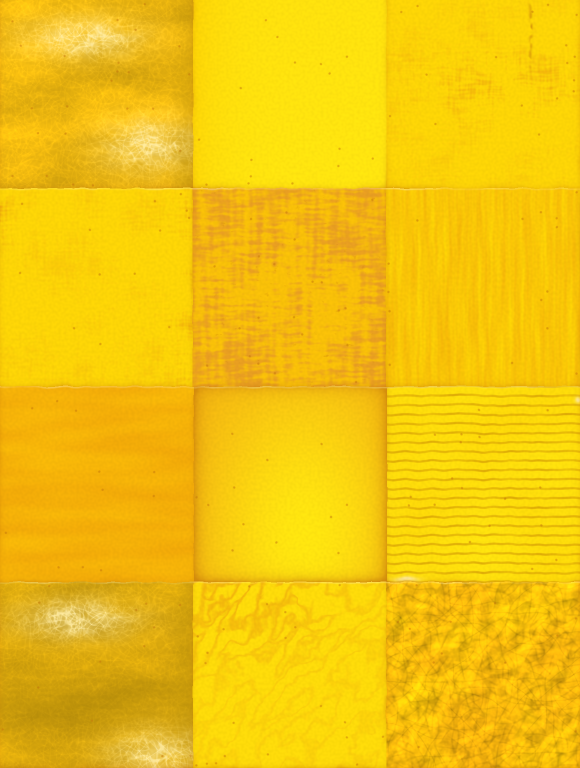
A WebGL 2 fragment shader for this pattern:

```glsl
#version 300 es
precision highp float;
// Three by four grid of yellow material swatches: foil, glaze, brushed, ribbed and crumpled.
uniform vec2 u_resolution;
out vec4 fragColor;

const vec3 LEMON = vec3(1.0, 0.90, 0.06);
const vec3 YELLOW = vec3(0.99, 0.835, 0.025);
const vec3 AMBER = vec3(0.975, 0.755, 0.03);
const vec3 OCHRE = vec3(0.93, 0.65, 0.05);
const vec3 OLIVE = vec3(0.80, 0.62, 0.04);
const vec3 RUST = vec3(0.76, 0.45, 0.04);
const vec3 CREAM = vec3(1.0, 0.93, 0.66);

float hash(vec2 p) {
  uvec2 q = uvec2(ivec2(p) + 4096) * uvec2(1597u, 3571u);
  uint n = (q.x ^ q.y) * 277803u;
  n = (n ^ (n >> 15)) * 739981u;
  return float((n ^ (n >> 13)) & 65535u) / 65535.0;
}
float corner(vec2 cell, vec2 offset) {
  float a = 6.2832 * hash(cell);
  return dot(vec2(cos(a), sin(a)), offset);
}
// Gradient noise, roughly -0.7 to 0.7
float noise(vec2 p) {
  vec2 i = floor(p), f = p - i, e = vec2(1, 0);
  vec2 u = f * f * f * (f * (f * 6.0 - 15.0) + 10.0);
  return mix(mix(corner(i, f), corner(i + e, f - e), u.x),
             mix(corner(i + e.yx, f - e.yx), corner(i + 1.0, f - 1.0), u.x), u.y);
}
float fbm(vec2 p) {
  float sum = 0.0, amp = 0.6;
  for (int i = 0; i < 4; i++) { sum += amp * noise(p); p = p * 2.03 + 17.3; amp *= 0.55; }
  return sum;
}
float blob(vec2 p, vec2 center, vec2 size) {
  vec2 d = (p - center) / size;
  return exp(-dot(d, d));
}
// Thin curved hairs crossing in several directions
float fibres(vec2 p, float scale, float seed) {
  float sum = 0.0;
  for (int i = 0; i < 4; i++) {
    float a = float(i) * 0.8 + seed;
    vec2 q = mat2(cos(a), sin(a), -sin(a), cos(a)) * p * scale * vec2(0.35, 1.0);
    sum += 1.0 - smoothstep(0.0, 0.13, abs(noise(q + 0.4 * noise(q * 0.5) + seed * 9.0)));
  }
  return sum * 0.25;
}
float specks(vec2 p, float count, float density) {
  vec2 cell = floor(p * count);
  vec2 at = 0.3 + 0.4 * vec2(hash(cell + 31.0), hash(cell + 67.0));
  float d = length(fract(p * count) - at);
  return step(hash(cell), density) * (1.0 - smoothstep(0.06, 0.2, d));
}

// Materials, each over p in 0..1
vec3 foil(vec2 p, vec3 base, vec2 glintA, vec2 glintB, float seed) {
  float hair = fibres(p, 28.0, seed);
  float glow = blob(p, glintA, vec2(0.27, 0.10)) + blob(p, glintB, vec2(0.22, 0.13));
  vec3 c = base * (0.97 + 0.28 * fbm(p * vec2(1.5, 4.0) + seed) + 0.12 * (hair - 0.25));
  c = mix(c, OLIVE * 0.92, 0.45 * smoothstep(0.85, 1.0, p.x));
  float sheen = glow * (0.5 + 0.9 * hair + 0.6 * fbm(p * vec2(7, 13)));
  return mix(c, CREAM, clamp(sheen, 0.0, 0.9));
}
vec3 stained(vec2 p, vec3 base, float amount, float seed) {
  float weave = noise(p * vec2(70, 9) + seed) + noise(p * vec2(9, 70) - seed);
  float stain = smoothstep(-0.1, 0.7, fbm(p * 4.0 + seed) + 0.35 * weave);
  return mix(base, OCHRE, clamp(stain * amount, 0.0, 1.0));
}
vec3 brushed(vec2 p, vec3 low, vec3 high, vec2 freq, float seed) {
  float streak = noise(p * freq + seed) + 0.7 * noise(p * freq * 2.1 - seed);
  return mix(low, high, clamp(0.5 + 0.7 * streak, 0.0, 1.0));
}
vec3 crossBrushed(vec2 p) {
  float strokes = noise(p * vec2(5, 48)) + noise(p * vec2(34, 3) + 8.0) + 0.8 * noise(p * vec2(15, 70));
  float body = 0.6 * blob(p, vec2(0.5, 0.45), vec2(0.5)) + fbm(p * 5.0);
  vec3 c = mix(vec3(0.91, 0.62, 0.13), AMBER, smoothstep(-0.35, 0.75, strokes * 0.75 + body));
  return mix(c, RUST, 0.35 * smoothstep(0.25, 0.6, fbm(p * vec2(22, 36))));
}
vec3 glazed(vec2 p) {
  vec2 e = min(p, 1.0 - p);
  vec3 c = mix(vec3(0.95, 0.69, 0.07), LEMON, blob(p, vec2(0.57, 0.22), vec2(0.52, 0.8)));
  float rim = 0.5 * exp(-e.x * 28.0) + 0.4 * exp(-e.y * 35.0);
  return mix(c, RUST, clamp(rim, 0.0, 0.6));
}
vec3 ribbed(vec2 p) {
  float groove = smoothstep(0.45, 1.0, cos(6.2832 * (p.y * 21.0 + 0.15 * noise(p * 3.0))));
  vec3 c = mix(LEMON, YELLOW, 0.5 + 0.5 * noise(p * 3.0));
  c = mix(c, vec3(0.82, 0.59, 0.02), groove * (0.55 + 0.35 * noise(p * vec2(7, 21))));
  float chip = blob(p, vec2(0.1, 0.015), vec2(0.06, 0.012)) + blob(p, vec2(0.99, 0.93), vec2(0.015));
  return mix(c, CREAM, min(chip, 0.9));
}
vec3 marbled(vec2 p) {
  vec2 q = vec2(p.x + p.y, p.y - p.x) + 0.25 * fbm(p * 3.0);
  float swirl = 1.0 - smoothstep(0.0, 0.22, abs(noise(q * vec2(4, 9)) + 0.3 * fbm(q * 9.0)));
  float where = 0.2 + 0.5 * blob(p, vec2(0.2, 0.95), vec2(0.55, 0.35));
  return mix(mix(LEMON, YELLOW, 0.65), OCHRE, swirl * where);
}
vec3 crumpled(vec2 p) {
  float crease = fibres(p, 17.0, 2.3), relief = fbm(p * 9.0) - fbm(p * 9.0 + vec2(0.25, -0.25));
  vec3 c = mix(vec3(0.95, 0.69, 0.05), YELLOW, clamp(0.25 + 0.9 * fbm(p * 3.0), 0.0, 1.0));
  return c * (1.0 + 0.3 * relief - 0.28 * (crease - 0.2));
}
vec3 swatch(int id, vec2 p) {
  if (id == 0) return foil(p, vec3(0.96, 0.74, 0.06), vec2(0.43, 0.80), vec2(0.77, 0.23), 1.0);
  if (id == 1) return mix(LEMON, YELLOW, 0.9 * exp(-p.x * 6.0) + 0.25 * p.y);
  if (id == 2) {
    vec3 c = stained(p, YELLOW, 0.25 + 0.8 * blob(p, vec2(0.6, 0.55), vec2(0.45, 0.2)), 5.0);
    return mix(c, RUST, 0.7 * blob(p, vec2(0.745, 0.82), vec2(0.009, 0.16)) * smoothstep(-0.2, 0.3, noise(p * 25.0)));
  }
  if (id == 3) return stained(p, YELLOW, 0.28 + 0.9 * exp(-(1.0 - p.x) * 14.0) + 0.9 * blob(p, vec2(0, 0.9), vec2(0.06, 0.2)), 12.0);
  if (id == 4) return crossBrushed(p);
  if (id == 5) return brushed(p, vec3(0.96, 0.72, 0.03), vec3(0.99, 0.83, 0.02), vec2(32, 2), 3.0);
  if (id == 6) return brushed(p, vec3(0.94, 0.65, 0.03), vec3(0.975, 0.73, 0.03), vec2(1.3, 8), 7.0);
  if (id == 7) return glazed(p);
  if (id == 8) return ribbed(p);
  if (id == 9) {
    vec3 c = foil(p, vec3(0.87, 0.67, 0.05), vec2(0.4, 0.8), vec2(0.82, 0.07), 4.0);
    return mix(c, OLIVE * 0.9, blob(p, vec2(0.5, 0.35), vec2(0.9, 0.15)) * (0.5 + 0.5 * noise(p * vec2(3, 40))));
  }
  return id == 10 ? marbled(p) : crumpled(p);
}

// Uneven grid with worn seams
vec3 sheet(vec2 uv) {
  vec2 w = uv + 0.0022 * vec2(noise(uv * vec2(3, 35)), noise(uv * vec2(45, 3)));
  vec3 rows = step(vec3(0.242, 0.497, 0.755), vec3(w.y));
  float row = rows.x + rows.y + rows.z;
  float low = dot(rows, vec3(0.242, 0.255, 0.258));
  float high = row < 0.5 ? 0.242 : row < 1.5 ? 0.497 : row < 2.5 ? 0.755 : 1.0;
  w.x += 0.005 * (hash(vec2(row, 3)) - 0.5);
  float col = clamp(floor(w.x * 3.0), 0.0, 2.0);
  vec2 p = vec2(w.x * 3.0 - col, (w.y - low) / (high - low));
  vec3 c = swatch(int((3.0 - row) * 3.0 + col), p);
  c *= 1.0 + 0.035 * noise(uv * vec2(190, 250));
  c = mix(c, RUST, 0.5 * specks(p + col + row * 3.0, 22.0, 0.035));
  float wear = 0.5 + 0.6 * noise(uv * 14.0);
  float seam = exp(-p.y * 80.0) + 0.6 * exp(-min(p.x, 1.0 - p.x) * 90.0);
  c = mix(c, RUST, clamp(seam * wear * 0.6, 0.0, 0.7));
  return mix(c, CREAM, 0.6 * wear * smoothstep(0.988, 0.997, p.y) * step(row, 2.5));
}

void main() {
  vec3 sum = vec3(0);
  for (int i = 0; i < 4; i++) {
    vec2 offset = vec2(i & 1, i >> 1) * 0.5 - 0.25;
    sum += sheet((gl_FragCoord.xy + offset) / u_resolution);
  }
  fragColor = vec4(clamp(sum * 0.25, 0.0, 1.0), 1);
}
```
